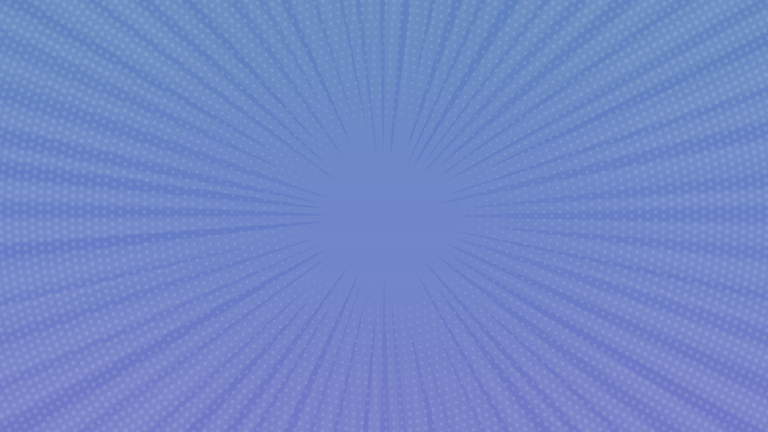
Write a WebGL 1 fragment shader that draws this background.

```glsl
precision highp float;

uniform vec2 u_resolution;

#define RAY_COUNT 60.0
#define RAY_JITTER 0.4
#define CLEAR_RADIUS 0.12
#define DOT_PITCH 0.0185
#define DOT_MAX_RADIUS 0.0053
#define DOT_ALPHA 0.13
#define TOP_COLOR vec3(0.415, 0.55, 0.765)
#define MIDDLE_COLOR vec3(0.435, 0.53, 0.79)
#define BOTTOM_COLOR vec3(0.475, 0.51, 0.79)
#define SHADE_TINT vec3(-0.042, -0.042, -0.014)
#define LIGHT_TINT vec3(0.022, 0.019, 0.008)

const float TAU = 6.28319;

float hash(float n) {
  return fract(sin(n * 12.99 + 4.1) * 4375.85);
}

// Coverage of tapered rays, crisp at the tips and softer outwards
float rays(vec2 p, float offset, float seed, float softness) {
  float radius = length(p);
  float turn = atan(p.y, p.x) / TAU * RAY_COUNT + offset;
  float cell = floor(turn + 0.5);
  float id = mod(cell, RAY_COUNT) + seed;

  float center = cell + (hash(id) - 0.5) * RAY_JITTER;
  float tip = CLEAR_RADIUS + 0.28 * hash(id + 71.0) * hash(id + 19.0);
  float spread = mix(0.08, 0.3, hash(id + 37.0));
  float growth = max(radius - tip, 0.0);

  float arc = TAU / RAY_COUNT;
  float distanceToAxis = abs(turn - center) * arc * radius;
  float halfWidth = 0.0012 + spread * arc * growth;
  float edge = 0.7 / u_resolution.y + softness * growth * growth;
  float body = 1.0 - smoothstep(halfWidth - edge, halfWidth + edge, distanceToAxis);
  return body * smoothstep(0.0, 0.04, growth) * mix(0.65, 1.0, hash(id + 53.0));
}

// Concentric rings of evenly spaced dots growing away from the center
float halftone(vec2 p) {
  float radius = length(p);
  float ring = floor(radius / DOT_PITCH + 0.5);
  float count = max(floor(TAU * ring), 1.0);
  float step = fract(atan(p.y, p.x) / TAU * count + 0.5 * mod(ring, 2.0)) - 0.5;
  vec2 local = vec2(radius - ring * DOT_PITCH, step * TAU * radius / count);
  float size = DOT_MAX_RADIUS * mix(0.4, 1.0, smoothstep(0.1, 0.85, radius));
  float edge = 0.7 / u_resolution.y;
  float dotMask = 1.0 - smoothstep(size - edge, size + edge, length(local));
  return dotMask * smoothstep(0.14, 0.26, radius);
}

void main() {
  vec2 uv = gl_FragCoord.xy / u_resolution;
  vec2 p = (gl_FragCoord.xy - 0.5 * u_resolution) / u_resolution.y;

  // Vertical three-color gradient
  vec3 color = mix(BOTTOM_COLOR, MIDDLE_COLOR, smoothstep(0.0, 0.55, uv.y));
  color = mix(color, TOP_COLOR, smoothstep(0.45, 1.0, uv.y));

  // Light and dark bursts
  color += LIGHT_TINT * rays(p, 0.5, 113.0, 0.02) * smoothstep(0.1, 0.7, length(p));
  color += SHADE_TINT * rays(p, 0.0, 7.0, 0.014);

  // Pale dots over the rays
  color = mix(color, vec3(0.86, 0.9, 0.95), DOT_ALPHA * halftone(p));

  gl_FragColor = vec4(color, 1.0);
}
```
